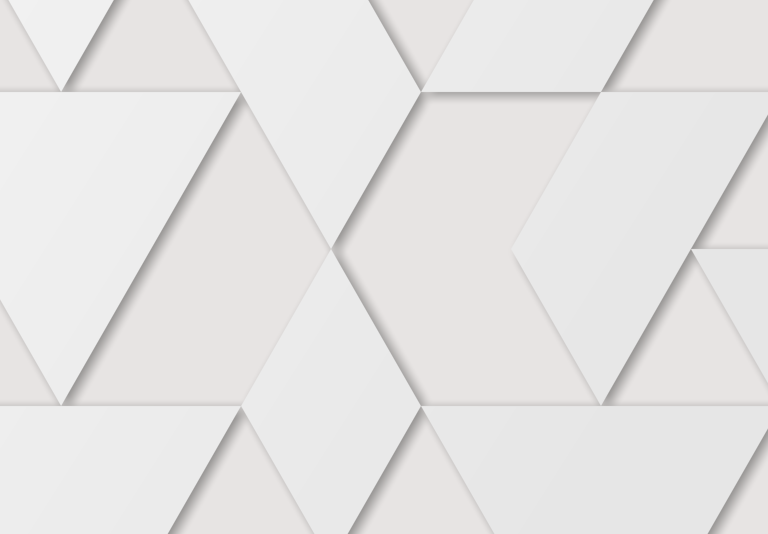
This background is drawn by a WebGL 1 fragment shader. Its source:

```glsl
precision highp float;
// Pale raised panels on a warm grey ground, laid out on a triangular lattice.
// Each panel is a convex four-sided cell given by lattice corners; its faces
// and soft offset shadow both come from distances to the four edges.

uniform vec2 u_resolution;

// Lengths are fractions of the canvas height.
const vec2 LATTICE_ORIGIN = vec2(0.6199, 0.5337);
const vec2 LATTICE_STEP = vec2(0.1685, 0.2940);   // half side, row height
const vec2 SHADOW_OFFSET = vec2(0.0103, -0.0056);
const float SHADOW_BLUR = 0.0206;
const vec2 GRADIENT_AXIS = vec2(0.57, -0.36);
const vec3 GROUND = vec3(0.906, 0.894, 0.890);
const vec3 SHADOW_COLOR = vec3(0.555, 0.548, 0.543);
const vec3 FACE_LIGHT = vec3(0.945);
const vec3 FACE_DARK = vec3(0.900);

// Softened inside test for the half-plane left of edge a-b.
float edgeCover(vec2 p, vec2 a, vec2 b, float softness) {
  vec2 along = normalize(b - a);
  float inside = dot(p - a, vec2(-along.y, along.x));
  return smoothstep(-softness, softness, inside);
}

// Coverage of a convex quad with counterclockwise corners.
float quadCover(vec2 p, vec2 a, vec2 b, vec2 c, vec2 d, float softness) {
  return edgeCover(p, a, b, softness) * edgeCover(p, b, c, softness)
       * edgeCover(p, c, d, softness) * edgeCover(p, d, a, softness);
}

// Adds a panel: layers.x gathers faces, layers.y the light left by shadows.
void addPanel(vec2 p, vec2 a, vec2 b, vec2 c, vec2 d, inout vec2 layers) {
  a *= LATTICE_STEP;
  b *= LATTICE_STEP;
  c *= LATTICE_STEP;
  d *= LATTICE_STEP;
  float face = quadCover(p, a, b, c, d, 0.75 / u_resolution.y);
  float shade = quadCover(p - SHADOW_OFFSET, a, b, c, d, SHADOW_BLUR);
  layers.x = max(layers.x, face);
  layers.y *= 1.0 - shade;
}

void main() {
  vec2 uv = gl_FragCoord.xy / u_resolution.y;
  vec2 p = uv - LATTICE_ORIGIN;
  vec2 layers = vec2(0.0, 1.0);

  // Upper row
  addPanel(p, vec2(-3, 1), vec2(-2, 2), vec2(-3, 2.5), vec2(-4, 2), layers);
  addPanel(p, vec2(0, 0), vec2(1, 1), vec2(0, 2), vec2(-2, 2), layers);
  addPanel(p, vec2(1, 1), vec2(3, 1), vec2(4, 2), vec2(2, 2), layers);

  // Middle rows; side panels run past the canvas
  addPanel(p, vec2(-3, -1), vec2(-1, 1), vec2(-4, 1), vec2(-4, 0), layers);
  addPanel(p, vec2(3, -1), vec2(5, 1), vec2(3, 1), vec2(2, 0), layers);
  addPanel(p, vec2(4, 0), vec2(5, -1), vec2(5.5, -0.5), vec2(5.5, 0), layers);

  // Lower row
  addPanel(p, vec2(0, 0), vec2(-1, -1), vec2(0, -2), vec2(1, -1), layers);
  addPanel(p, vec2(-2, -2), vec2(-1, -1), vec2(-5, -1), vec2(-5, -2), layers);
  addPanel(p, vec2(2, -2), vec2(4, -2), vec2(5, -1), vec2(1, -1), layers);

  // Diagonal sheen across all faces
  float sheen = clamp(dot(uv - vec2(0.0, 1.0), GRADIENT_AXIS), 0.0, 1.0);
  vec3 faceColor = mix(FACE_LIGHT, FACE_DARK, sheen);

  vec3 color = mix(GROUND, SHADOW_COLOR, 1.0 - layers.y);
  gl_FragColor = vec4(mix(color, faceColor, layers.x), 1.0);
}
```
